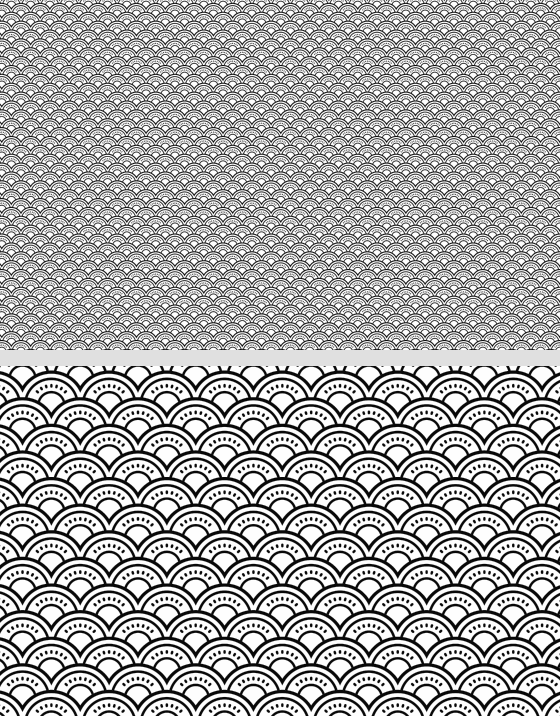
Top: the whole. Bottom: its middle third, enlarged.
Reproduce this pattern procedurally as a WebGL 2 fragment shader.

```glsl
#version 300 es
precision highp float;
// Staggered rows of overlapping black and white wave scallops with dotted arcs.

uniform vec2 u_resolution;
out vec4 fragColor;

const float REPEATS_ACROSS = 29.1;            // scallops along a 1.6 : 1 canvas
const float CANVAS_ASPECT = 1.6;
const float ROW_PITCH = 0.461;                // all lengths below in scallop spacings
const vec2 ORIGIN = vec2(0.59, 0.383);        // centre of a scallop in an even row
const float OUTER_RADIUS = 0.6;
const float OUTER_WIDTH = 0.056;
const float MIDDLE_RADIUS = 0.455;
const float MIDDLE_WIDTH = 0.044;
const float INNER_RADIUS = 0.225;
const float INNER_WIDTH = 0.042;
const float DOT_ARC_RADIUS = 0.335;
const float DOT_RADIUS = 0.021;
const float DOT_HALF_LENGTH = 0.012;          // radial stretch of each dot
const float DOT_STEP = 0.27;                  // angle between dots, radians
const float DOTS_PER_SIDE = 3.0;
const vec3 INK = vec3(0.03);
const vec3 PAPER = vec3(0.995);
const int SAMPLES = 4;                        // per pixel side

// Signed distance to a circular line.
float ringDistance(float radius, float lineRadius, float width) {
    return abs(radius - lineRadius) - 0.5 * width;
}

// Signed distance to the nearest radial dot on the upper arc.
float dotDistance(vec2 p) {
    float index = clamp(round(atan(p.x, p.y) / DOT_STEP), -DOTS_PER_SIDE, DOTS_PER_SIDE);
    float angle = index * DOT_STEP;
    vec2 axis = vec2(sin(angle), cos(angle));
    vec2 fromDot = p - DOT_ARC_RADIUS * axis;
    float along = clamp(dot(fromDot, axis), -DOT_HALF_LENGTH, DOT_HALF_LENGTH);
    return length(fromDot - along * axis) - DOT_RADIUS;
}

// Signed distance to the ink inside one scallop.
float scallopDistance(vec2 p) {
    float radius = length(p);
    float d = ringDistance(radius, OUTER_RADIUS - 0.5 * OUTER_WIDTH, OUTER_WIDTH);
    d = min(d, ringDistance(radius, MIDDLE_RADIUS, MIDDLE_WIDTH));
    d = min(d, ringDistance(radius, INNER_RADIUS, INNER_WIDTH));
    return min(d, dotDistance(p));
}

// Ink coverage; lower rows lie in front of higher ones.
float patternInk(vec2 p, float blur) {
    p -= ORIGIN;
    float firstRow = ceil((p.y - OUTER_RADIUS) / ROW_PITCH);
    for (int i = 0; i < 4; i++) {
        float row = firstRow + float(i);
        float x = p.x - 0.5 * mod(row, 2.0);
        vec2 local = vec2(x - round(x), p.y - row * ROW_PITCH);
        if (length(local) < OUTER_RADIUS) {
            return 1.0 - smoothstep(-blur, blur, scallopDistance(local));
        }
    }
    return 0.0;
}

void main() {
    float scale = REPEATS_ACROSS / (CANVAS_ASPECT * u_resolution.y);
    float blur = 0.5 * scale / float(SAMPLES);

    // Average a grid of samples, a little wider than a pixel, to keep fine lines smooth.
    float ink = 0.0;
    for (int j = 0; j < SAMPLES; j++) {
        for (int i = 0; i < SAMPLES; i++) {
            vec2 offset = 1.15 * ((vec2(i, j) + 0.5) / float(SAMPLES) - 0.5);
            ink += patternInk((gl_FragCoord.xy + offset) * scale, blur);
        }
    }
    ink /= float(SAMPLES * SAMPLES);
    fragColor = vec4(mix(PAPER, INK, ink), 1.0);
}
```
